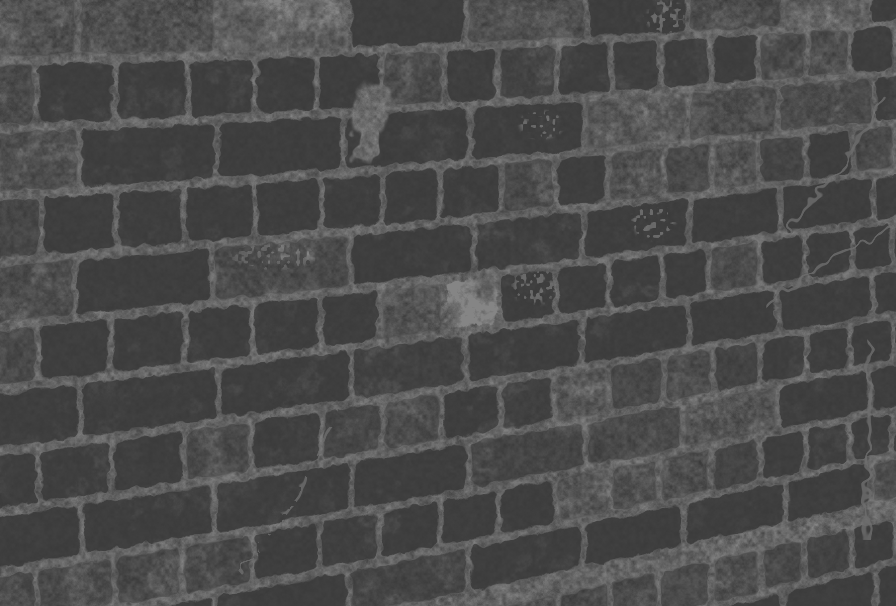
Reproduce this texture procedurally as a Shadertoy shader.

```glsl
// Weathered grey brick wall in perspective: alternating stretcher and header courses
const vec2 WALL = vec2(768.0, 520.0);   // canvas measured in wall units, y down
const float BRICK_DARK = 0.243;
const float MORTAR = 0.395;

float hash(vec2 p) {
    vec3 q = fract(vec3(p.xyx) * 0.1031);
    q += dot(q, q.yzx + 33.33);
    return fract((q.x + q.y) * q.z);
}

float noise(vec2 p) {
    vec2 i = floor(p), f = fract(p);
    f = f * f * (3.0 - 2.0 * f);
    return mix(mix(hash(i), hash(i + vec2(1, 0)), f.x),
               mix(hash(i + vec2(0, 1)), hash(i + vec2(1, 1)), f.x), f.y);
}

float fbm(vec2 p) {
    float sum = 0.0, amp = 0.53;
    for (int i = 0; i < 4; i++) {
        sum += amp * noise(p);
        p = p * 2.03 + 17.0;
        amp *= 0.5;
    }
    return sum;
}

// Soft elliptical weight around a centre
float blob(vec2 p, vec2 centre, vec2 size) {
    vec2 d = (p - centre) / size;
    return 1.0 - smoothstep(0.75, 1.1, length(d));
}

float segment(vec2 p, vec2 a, vec2 b) {
    vec2 d = b - a;
    return length(p - a - d * clamp(dot(p - a, d) / dot(d, d), 0.0, 1.0));
}

float jointShift(float i, float row) {
    return (hash(vec2(i + 40.0, row * 7.0 + 3.0)) - 0.5) * 0.09;
}

// Paleness of a brick from its place: x in stretcher lengths, y in courses
float paleness(vec2 b) {
    float p = 0.14 * blob(b, vec2(2.8, 5.0), vec2(0.5, 0.4));
    p += 0.08 * blob(b, vec2(5.1, 2.5), vec2(1.2, 0.9));
    p += 0.075 * blob(b, vec2(0.3, 0.0), vec2(1.9, 0.4));
    p += 0.08 * blob(b, vec2(3.5, 0.0), vec2(0.5, 0.4));
    p += 0.08 * blob(b, vec2(6.0, 0.0), vec2(1.1, 0.4));
    p += 0.06 * blob(b, vec2(4.7, 8.0), vec2(1.2, 1.5));
    p += 0.055 * blob(b, vec2(-0.45, 3.0), vec2(0.35, 2.6));
    p += 0.06 * blob(b, vec2(5.0, 11.0), vec2(1.6, 0.5));
    return p;
}

// Signed depth inside a brick (x) and its place (yz)
vec3 brick(vec2 p) {
    // Course lines converge to the right and tighten downwards
    float t = p.x / 700.0;
    float top = mix(52.0, 24.0, t) + 4.0 * sin(3.14 * t);
    float pitch = mix(59.1, 44.3, t), bend = mix(0.53, 0.22, t);
    float k = (pitch - sqrt(pitch * pitch - 4.0 * bend * (p.y - top))) / (2.0 * bend);
    float height = pitch - 2.0 * bend * k;
    if (k > 10.0) { k = 10.0 + (k - 10.0) * 0.74; height /= 0.74; }
    float row = floor(k) + 1.0;
    float fy = fract(k);

    // Brick lengths shrink towards the right
    float s = p.x - 65.0;
    float u = s / (127.4 - 0.0439 * s);
    float width = 127.4 / pow(1.0 + 0.0439 * u, 2.0);
    bool header = mod(row, 2.0) > 0.5;
    float count = header ? 2.0 : 1.0, offset = header ? 0.26 : 0.0;
    float v = (u - offset) * count;
    float i = floor(v);
    if (v < i + jointShift(i, row)) i -= 1.0;
    if (v > i + 1.0 + jointShift(i + 1.0, row)) i += 1.0;
    float left = v - i - jointShift(i, row);
    float right = i + 1.0 + jointShift(i + 1.0, row) - v;

    vec2 edge = vec2(min(left, right) * width / count, min(fy, 1.0 - fy) * height);
    if (row == 11.0) edge.y = min(edge.y, fy * height - 13.0);   // wide ragged bed
    edge -= vec2(2.5, mix(4.2, 3.2, t));
    float depth = 4.0 - length(max(4.0 - edge, 0.0));
    return vec3(depth, (i + 0.5) / count + offset, row);
}

void mainImage(out vec4 fragColor, in vec2 fragCoord) {
    vec2 p = fragCoord / iResolution.xy * WALL;
    p.y = WALL.y - p.y;
    float aa = WALL.x / iResolution.x;
    float grain = fbm(p * 0.28), stain = fbm(p * 0.06 + 50.0);
    vec2 wobble = vec2(noise(p * 0.13), noise(p * 0.13 + 90.0)) - 0.5;

    // Brick faces: mostly dark, some pale and mottled
    vec3 b = brick(p + wobble * 3.5);
    float chance = hash(b.yz * vec2(6.0, 1.0) + 21.0);
    float pale = paleness(b.yz) * (0.6 + 0.65 * chance) + 0.05 * smoothstep(0.8, 0.95, chance);
    float face = BRICK_DARK + (grain - 0.5) * 0.035;
    face += pale * (0.35 + 1.3 * stain) + (grain - 0.5) * min(pale * 2.0, 0.16);
    face += 0.07 * chance * smoothstep(0.54, 0.72, stain) * grain;

    // Mortar joints with ragged edges
    float mortar = MORTAR + (grain - 0.5) * 0.26 + (stain - 0.5) * 0.08;
    float inside = smoothstep(-aa, aa, b.x + (grain - 0.5) * 4.0);
    float shade = mix(mortar, max(face, 0.23), inside);

    // Spalled patch tapering downwards
    vec2 q = p + wobble * 14.0;
    float spall = max(blob(q, vec2(317, 94), vec2(19, 25)), blob(q, vec2(312, 122), vec2(10, 20)));
    shade = mix(shade, 0.42 + (grain - 0.5) * 0.22, spall);

    // Thin pale cracks, one of them broken into dashes
    vec2 c = p + wobble * 9.0;
    float crack = min(segment(c, vec2(755, 85), vec2(718, 147)), segment(c, vec2(718, 147), vec2(674, 198)));
    crack = min(crack, min(segment(c, vec2(765, 195), vec2(705, 226)), segment(c, vec2(705, 226), vec2(658, 264))));
    crack = min(crack, segment(c, vec2(745, 290), vec2(743, 460)));
    float dashed = min(segment(c, vec2(290, 350), vec2(250, 437)), segment(c, vec2(250, 437), vec2(205, 490)));
    crack = min(crack, dashed + 2.0 * step(0.5, noise(p * 0.25)));
    shade = mix(shade, 0.43, 0.8 * (1.0 - smoothstep(0.6, 0.8 + aa, crack)));

    // Scattered chalky flecks
    float flecked = blob(p, vec2(560, 190), vec2(20, 17)) + blob(p, vec2(458, 245), vec2(20, 18))
                  + blob(p, vec2(464, 107), vec2(20, 13)) + blob(p, vec2(570, 14), vec2(18, 15))
                  + 0.7 * blob(p, vec2(235, 220), vec2(38, 12));
    shade += 0.17 * flecked * smoothstep(0.58, 0.76, noise(p * 0.36 + 8.0)) * inside;

    fragColor = vec4(vec3(clamp(shade, 0.225, 0.52)), 1.0);
}
```
